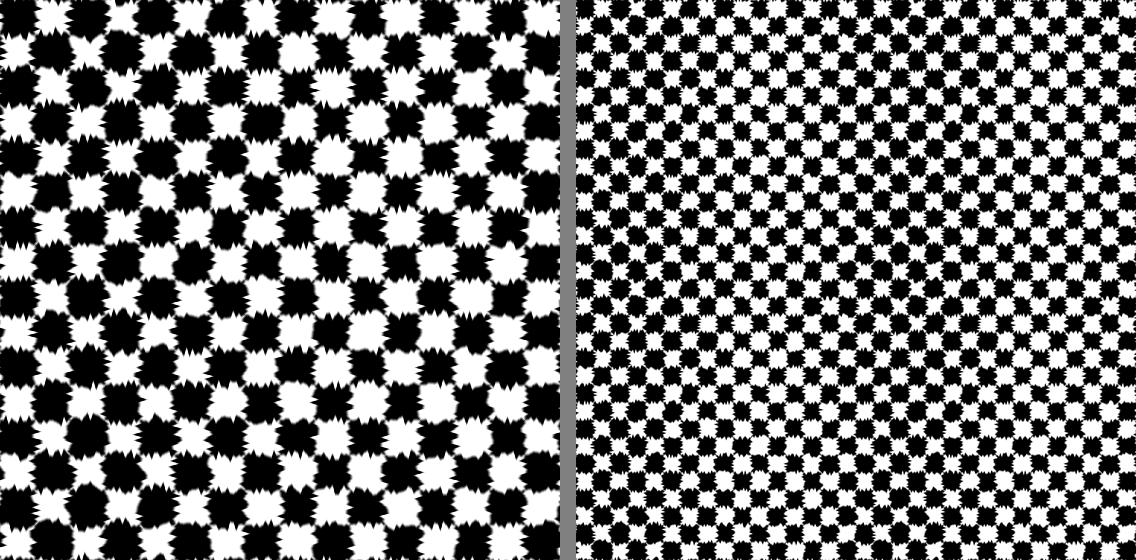
Left, the tile; right, the same tile 2 across and 2 down.
Write a Shadertoy shader that draws this pattern.

```glsl
// Black and white checkerboard, 16 by 16 cells, with frayed soft borders.
// Each cell border is pushed sideways by wrapped 1D noise that fades to
// zero at the corners, so the squares stay pinned to the grid.

const float CELLS = 16.0;
const float KNOTS = 12.0; // noise knots along one cell side

float hash(vec2 p) {
    vec3 q = fract(vec3(p.xyx) * 0.1031);
    q += dot(q, q.yzx + 33.33);
    return fract((q.x + q.y) * q.z);
}

// Jagged noise in -1..1 along one grid line, wrapping with the canvas
float teeth(float line, float along) {
    float k = along * KNOTS, i = floor(k), n = CELLS * KNOTS;
    float a = hash(vec2(mod(i, n), line));
    float b = hash(vec2(mod(i + 1.0, n), line));
    return mix(a, b, smoothstep(0.0, 1.0, k - i)) * 2.0 - 1.0;
}

// How far black is pushed into white at a point of a grid line
float fray(float line, float along, float axis, float bias) {
    float id = mod(line, CELLS) + 37.0 * axis + 5.0;
    float t = fract(along);
    float corner = min(t, 1.0 - t);
    float side = hash(vec2(id + 211.0, mod(floor(along), CELLS))) - 0.5;
    float bulge = (bias + 0.07 * side) * sin(3.14159 * t);
    float spikes = 0.135 * teeth(id, along) * smoothstep(0.0, 0.2, corner);
    return clamp(bulge + spikes, -corner, corner);
}

void mainImage(out vec4 fragColor, in vec2 fragCoord) {
    vec2 uv = fragCoord / iResolution.xy;
    vec2 p = uv * CELLS;
    vec2 cell = floor(p), f = p - cell;

    // +1 in black cells, -1 in white ones; the lower left cell is white
    float ink = mod(cell.x + cell.y, 2.0) * 2.0 - 1.0;

    // Slow drift: black swells at the left, white right of the middle
    float bias = 0.025 - 0.045 * cos(6.28318 * (uv.x - 0.68))
                       + 0.012 * cos(6.28318 * uv.y);

    // Distance to the nearest of the four frayed borders
    float d = 1.0;
    for (int i = 0; i < 2; i++) {
        float e = float(i);
        vec2 a = abs(f - e);
        d = min(d, a.x + ink * fray(cell.x + e, p.y, 0.0, bias));
        d = min(d, a.y + ink * fray(cell.y + e, p.x, 1.0, bias));
    }

    // Soft transition, never narrower than a pixel
    float soft = max(0.062, CELLS / min(iResolution.x, iResolution.y));
    float white = 1.0 - smoothstep(-soft, soft, ink * d);
    fragColor = vec4(vec3(white), 1.0);
}
```
